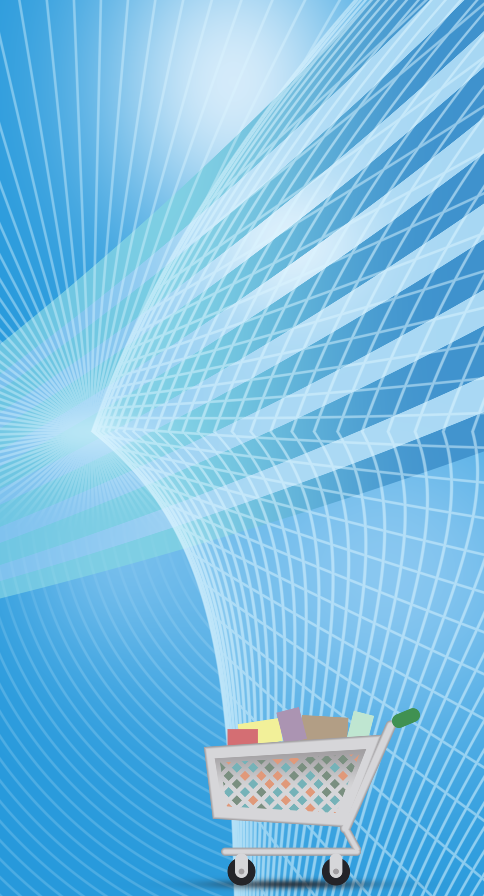
Write a WebGL 1 fragment shader that draws this background.

```glsl
precision highp float;
// Blue abstract backdrop: fanned ribbons and a flared line mesh, with a shopping cart below.
uniform vec2 u_resolution;

const float HEIGHT = 7.68;              // canvas height in design units, y runs down
const vec2 PINCH = vec2(0.78, 3.7);     // waist of the mesh
const vec2 FAN_POLE = vec2(-0.3, 3.55); // origin of the cross lines
const float LINE_HALF = 0.009;
const float RIBBON_COUNT = 6.667;
const float MESH_COUNT = 26.0;
const vec3 DEEP = vec3(0.15, 0.60, 0.86);
const vec3 PALE = vec3(0.83, 0.92, 0.98);
const vec3 SOFT = vec3(0.58, 0.80, 0.95);
const vec3 TEAL = vec3(0.50, 0.82, 0.89);
const vec3 STEEL = vec3(0.25, 0.57, 0.80);
const vec3 LINE = vec3(0.86, 0.96, 1.0);
const vec3 METAL = vec3(0.84, 0.84, 0.85);
const vec3 SHADE = vec3(0.63, 0.62, 0.63);
const vec3 RUBBER = vec3(0.14, 0.14, 0.16);

float px; // size of one pixel in design units

float fill(float d) { return 1.0 - smoothstep(-0.5 * px, 0.5 * px, d); }

float glow(vec2 p, vec2 center, vec2 size) {
  vec2 q = (p - center) / size;
  return exp(-dot(q, q));
}

float lines(float t, float spacing) {
  float d = abs(fract(t) - 0.5) * spacing;
  return 1.0 - smoothstep(LINE_HALF - 0.5 * px, LINE_HALF + px, d);
}

float capsule(vec2 p, vec2 a, vec2 b, float r) {
  vec2 ab = b - a;
  return length(p - a - ab * clamp(dot(p - a, ab) / dot(ab, ab), 0.0, 1.0)) - r;
}

float box(vec2 p, vec2 center, vec2 size, float angle) {
  float c = cos(angle), s = sin(angle);
  p -= center;
  vec2 q = abs(vec2(c * p.x + s * p.y, c * p.y - s * p.x)) - size;
  return max(q.x, q.y);
}

float side(vec2 p, vec2 a, vec2 b) {
  vec2 n = normalize(b - a);
  return dot(p - a, vec2(n.y, -n.x));
}

float quad(vec2 p, vec2 a, vec2 b, vec2 c, vec2 d) {
  return max(max(side(p, a, b), side(p, b, c)), max(side(p, c, d), side(p, d, a)));
}

float hash(vec2 p) { return fract(sin(dot(p, vec2(12.7, 78.2))) * 4375.5); }

vec3 sky(vec2 p) {
  vec3 c = mix(DEEP, SOFT, 0.9 * glow(p, vec2(3.3, 4.9), vec2(1.9, 1.7)));
  c = mix(c, SOFT, 0.65 * glow(p, vec2(1.0, 4.7), vec2(0.9, 1.0)));
  return mix(c, PALE, glow(p, vec2(2.0, 0.7), vec2(1.25, 1.5)));
}

vec3 ribbons(vec3 c, vec2 p) {
  float top = 2.95 - 0.8 * p.x - 0.04 * p.x * p.x;
  float bottom = 5.13 - 0.25 * p.x - 0.013 * p.x * p.x;
  float span = bottom - top, v = (p.y - top) / span;
  float inside = fill(max(top - p.y, p.y - bottom) * 0.75);
  float light = fill((abs(fract(v * RIBBON_COUNT + 0.5) - 0.5) - 0.21) * span / RIBBON_COUNT);
  light *= step(0.07, v) * step(v, 0.97);
  vec3 dark = mix(TEAL, STEEL, smoothstep(1.3, 3.9, p.x));
  vec3 bright = mix(SOFT, vec3(0.69, 0.86, 0.96), smoothstep(0.5, 2.5, p.x));
  bright = mix(bright, vec3(0.95, 0.98, 1.0), 0.8 * glow(p, vec2(2.5, 2.1), vec2(0.7, 0.6)));
  return mix(c, mix(dark, bright, light), inside * mix(0.75, 0.93, smoothstep(0.0, 2.0, p.x)));
}

vec3 mesh(vec3 c, vec2 p) {
  float d = p.y - PINCH.y, up = max(-d, 0.0), down = max(d, 0.0);
  float rim = PINCH.x + 0.35 * up + 0.07 * up * up + 1.25 * (1.0 - exp(-down));
  float width = 3.4 * exp(-0.3 * down), gap = p.x - rim;
  float s = sqrt(max(gap, 0.0) / width);
  float right = smoothstep(-px, px, gap);
  float along = lines(s * MESH_COUNT, 1.7 * width * s / MESH_COUNT);
  vec2 f = p - FAN_POLE;
  float across = lines(atan(f.y, f.x) * 15.0 + 0.12 * f.x, length(f) / 15.0);
  c = mix(c, LINE, right * max(along * 0.55, across * 0.5));
  // Fan of rays on the upper left and faint rings on the lower left
  vec2 q = p - PINCH;
  float rays = lines(atan(q.y, -q.x) * 16.0, length(q) / 16.0);
  c = mix(c, LINE, (1.0 - right) * rays * 0.42 * smoothstep(0.9, 0.1, d));
  float rings = lines(length(p - vec2(3.2, 4.2)) * 9.0, 0.11);
  c = mix(c, LINE, (1.0 - right) * rings * 0.2 * smoothstep(0.5, 2.2, d));
  float haze = right * exp(-abs(gap) * 4.0) * exp(-0.45 * up);
  return mix(c, LINE, 0.5 * haze + 0.4 * glow(p, PINCH, vec2(0.6, 0.17)));
}

vec3 cart(vec3 c, vec2 p) {
  c = mix(c, RUBBER, 0.8 * glow(p, vec2(2.5, 7.58), vec2(0.65, 0.04)));
  // Goods
  c = mix(c, vec3(0.70, 0.62, 0.52), fill(box(p, vec2(2.78, 6.26), vec2(0.2, 0.12), 0.06)));
  c = mix(c, vec3(0.95, 0.94, 0.60), fill(box(p, vec2(2.23, 6.28), vec2(0.18, 0.1), -0.15)));
  c = mix(c, vec3(0.83, 0.43, 0.45), fill(box(p, vec2(2.08, 6.33), vec2(0.13, 0.08), 0.0)));
  c = mix(c, vec3(0.67, 0.58, 0.70), fill(box(p, vec2(2.5, 6.22), vec2(0.1, 0.14), -0.25)));
  c = mix(c, vec3(0.75, 0.90, 0.82), fill(box(p, vec2(3.09, 6.23), vec2(0.09, 0.12), 0.25)));
  // Frame, handle and basket
  float frame = min(capsule(p, vec2(3.35, 6.22), vec2(2.96, 7.1), 0.045),
                    capsule(p, vec2(2.96, 7.1), vec2(3.06, 7.28), 0.035));
  frame = min(frame, capsule(p, vec2(3.06, 7.3), vec2(1.93, 7.3), 0.035));
  frame = min(frame, capsule(p, vec2(3.35, 6.22), vec2(3.5, 6.14), 0.035));
  float basket = quad(p, vec2(1.78, 6.43), vec2(3.23, 6.33), vec2(2.95, 7.06), vec2(1.85, 6.99)) - 0.03;
  frame = min(frame, basket);
  c = mix(c, mix(SHADE, METAL, smoothstep(0.0, -0.025, frame)), fill(frame));
  float panel = quad(p, vec2(1.84, 6.5), vec2(3.14, 6.42), vec2(2.91, 7.01), vec2(1.91, 6.95));
  c = mix(c, mix(SHADE, METAL, smoothstep(6.4, 6.8, p.y)), fill(panel));
  vec2 g = vec2(p.x + p.y, p.x - p.y) / 0.14, cell = floor(g), h = abs(fract(g) - 0.5);
  vec3 goods = mix(vec3(0.46, 0.70, 0.72), vec3(0.88, 0.60, 0.48), step(0.6, hash(cell)));
  goods = mix(goods, vec3(0.48, 0.56, 0.50), step(0.7, hash(cell + 3.0)));
  c = mix(c, goods, fill(max((max(h.x, h.y) - 0.31) * 0.1, panel + 0.04)));
  c = mix(c, vec3(0.25, 0.57, 0.32), fill(capsule(p, vec2(3.42, 6.18), vec2(3.54, 6.13), 0.06)));
  // Wheels
  for (int i = 0; i < 2; i++) {
    vec2 w = p - vec2(2.07 + 0.81 * float(i), 7.47);
    c = mix(c, RUBBER, fill(length(w) - 0.12));
    c = mix(c, METAL, fill(capsule(w, vec2(0.0, -0.1), vec2(0.0), 0.055)));
    c = mix(c, SHADE, fill(length(w) - 0.025));
  }
  return c;
}

void main() {
  px = HEIGHT / u_resolution.y;
  vec2 p = vec2(gl_FragCoord.x, u_resolution.y - gl_FragCoord.y) * px;
  gl_FragColor = vec4(cart(mesh(ribbons(sky(p), p), p), p), 1.0);
}
```
